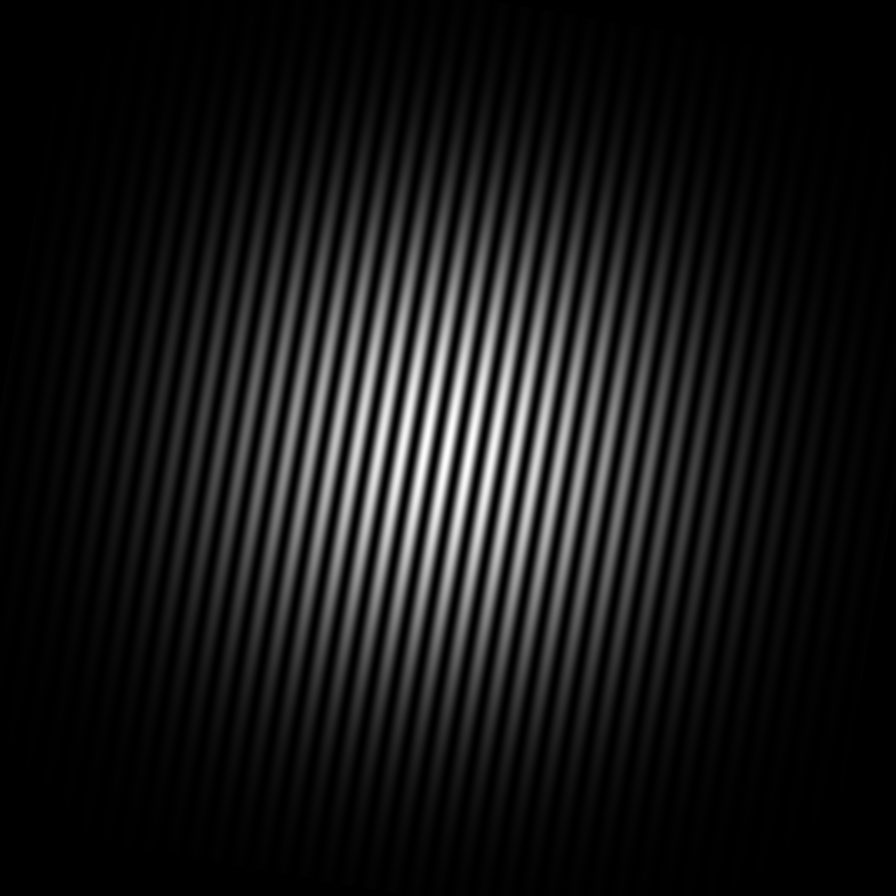
A WebGL 2 fragment shader for this background:

```glsl
#version 300 es
precision highp float;

uniform vec2 u_resolution;
out vec4 fragColor;

const float TAU = 6.2831853;

// Clockwise turn of the axes, so stripes lean to the right
vec2 tilt(vec2 p, float angle) {
    float c = cos(angle), s = sin(angle);
    return vec2(c * p.x - s * p.y, s * p.x + c * p.y);
}

float squareMask(vec2 p, float halfSize, float softness) {
    float d = max(abs(p.x), abs(p.y)) - halfSize;
    return 1.0 - smoothstep(-softness, softness, d);
}

void main() {
    float canvas = min(u_resolution.x, u_resolution.y);
    vec2 p = (gl_FragCoord.xy - 0.5 * u_resolution) / canvas;
    vec2 q = tilt(p, radians(10.0));

    // Sinusoidal stripes across the tilted axis
    float stripes = 0.5 + 0.5 * cos(TAU * 40.0 * q.x);

    // Round Gaussian glow, cut off by the tilted square
    float glow = exp(-18.0 * dot(q, q));
    float light = stripes * glow * squareMask(q, 0.5, 0.001);

    fragColor = vec4(vec3(light), 1.0);
}
```
